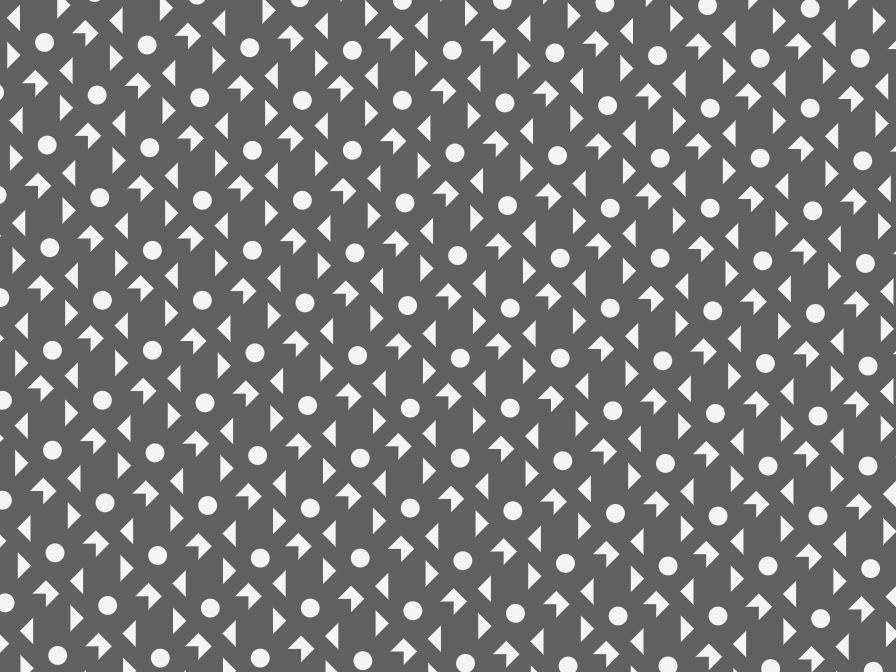
Write a WebGL 1 fragment shader that draws this pattern.

```glsl
precision highp float;

uniform vec2 u_resolution;

// Lengths are in canvas heights
#define SHAPE_SIZE 0.0280
#define SHAPE_STEP 0.02583
#define BLOCK_PITCH 0.11076
#define BLOCKS_PER_TILE 4.0
#define TILE_LENGTH 0.4374
#define COLUMN_WIDTH 0.0526
#define COLUMN_OFFSET 0.0548
#define GROUND_COLOR vec3(0.376)
#define SHAPE_COLOR vec3(0.957)

const float DIAGONAL = 0.70710678;

float squareDistance(vec2 p, float halfSize) {
  vec2 edge = abs(p) - halfSize;
  return max(edge.x, edge.y);
}

// Square with a right-angled notch reaching its centre
float flagDistance(vec2 p, float halfSize) {
  return max(squareDistance(p, halfSize), -(abs(p.x) + p.y) * DIAGONAL);
}

// Half of a square, cut along its diagonal; side is +1 or -1
float triangleDistance(vec2 p, float halfSize, float side) {
  return max(squareDistance(p, halfSize), -side * (p.x + p.y) * DIAGONAL);
}

float patternDistance(vec2 p) {
  float halfSize = 0.5 * SHAPE_SIZE;

  // Alternating columns, the odd ones moved on by one step
  float column = floor((p.y - COLUMN_OFFSET) / COLUMN_WIDTH + 0.5);
  float across = p.y - COLUMN_OFFSET - column * COLUMN_WIDTH;
  float odd = mod(column, 2.0);

  // Blocks along the column; the last one in each tile is shorter
  float along = mod(p.x - halfSize + (1.0 - odd) * SHAPE_STEP, TILE_LENGTH);
  float block = min(floor(along / BLOCK_PITCH), BLOCKS_PER_TILE - 1.0);
  along -= block * BLOCK_PITCH + SHAPE_STEP;

  // Two shapes per block in each column
  vec2 first = vec2(along, across);
  vec2 second = vec2(along - 2.0 * SHAPE_STEP, across);
  if (odd < 0.5) {
    return min(flagDistance(first, halfSize),
               triangleDistance(second, halfSize, 1.0));
  }
  return min(triangleDistance(first, halfSize, -1.0),
             length(second) - halfSize);
}

void main() {
  vec2 uv = gl_FragCoord.xy / u_resolution.y;
  float pixel = 1.0 / u_resolution.y;

  // Diagonal axes from the top left: down-right, then up-right
  float depth = 1.0 - uv.y;
  vec2 p = vec2(uv.x + depth, uv.x - depth) * DIAGONAL;

  float coverage = clamp(0.5 - patternDistance(p) / pixel, 0.0, 1.0);
  gl_FragColor = vec4(mix(GROUND_COLOR, SHAPE_COLOR, coverage), 1.0);
}
```
